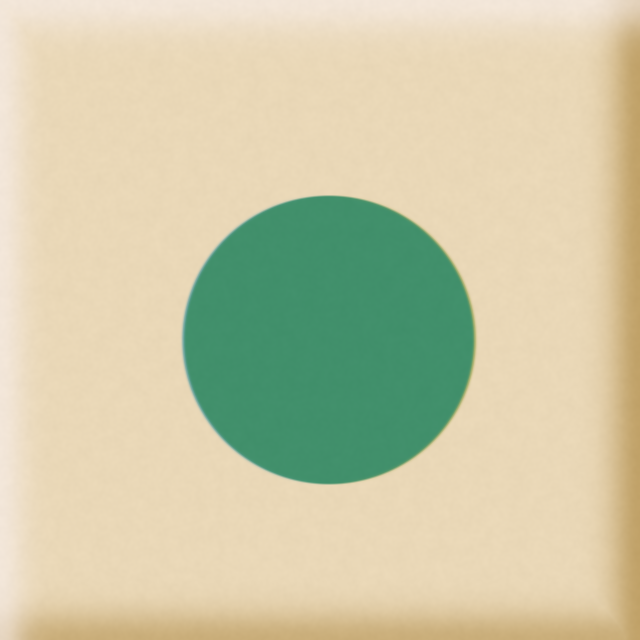
Reproduce this background procedurally as a Shadertoy shader.

```glsl
// A green disc on a cream cushion tile with bevelled edges and fine paper grain.

const vec3 CREAM      = vec3(0.915, 0.845, 0.717);
const vec3 HIGHLIGHT  = vec3(0.950, 0.902, 0.850);
const vec3 SHADOW     = vec3(0.755, 0.635, 0.410);
const vec3 GREEN      = vec3(0.255, 0.563, 0.420);
const vec3 COOL_RIM   = vec3(0.42, 0.65, 0.67);
const vec3 WARM_RIM   = vec3(0.70, 0.69, 0.38);

const vec2  DISC_CENTER  = vec2(0.5143, 0.4688);
const vec2  DISC_RADII   = vec2(0.2279, 0.2253);
const float DISC_SOFT    = 0.0022;
const float RIM_WIDTH    = 0.0028;
const float RIM_STRENGTH = 0.65;

const float LEFT_WIDTH   = 0.040;
const float TOP_WIDTH    = 0.050;
const float RIGHT_WIDTH  = 0.046;
const float BOTTOM_WIDTH = 0.045;
const float BOTTOM_SHADE = 0.78;

const float GRAIN_SCALE    = 85.0;
const float GRAIN_STRENGTH = 0.016;
const float DISC_GRAIN     = 0.6;

// Pseudo-random gradient at a lattice point
vec2 latticeGradient(vec2 cell) {
    vec3 p = fract(cell.xyx * vec3(0.1031, 0.1030, 0.0973));
    p += dot(p, p.yzx + 33.33);
    float angle = 6.2832 * fract((p.x + p.y) * p.z);
    return vec2(cos(angle), sin(angle));
}

float gradientNoise(vec2 p) {
    vec2 cell = floor(p);
    vec2 f = p - cell;
    vec2 blend = f * f * f * (f * (f * 6.0 - 15.0) + 10.0);
    vec2 e = vec2(1.0, 0.0);
    float a = dot(latticeGradient(cell), f);
    float b = dot(latticeGradient(cell + e.xy), f - e.xy);
    float c = dot(latticeGradient(cell + e.yx), f - e.yx);
    float d = dot(latticeGradient(cell + e.xx), f - e.xx);
    return mix(mix(a, b, blend.x), mix(c, d, blend.x), blend.y);
}

// Layered grain, from broad mottling to fine specks
float paperGrain(vec2 uv) {
    float sum = 0.0;
    float weight = 0.5;
    vec2 p = uv * GRAIN_SCALE * 0.4;
    for (int i = 0; i < 3; i++) {
        sum += weight * gradientNoise(p);
        p = mat2(1.6, 1.2, -1.2, 1.6) * p + 17.3;
    }
    return sum;
}

// Smooth falloff from 1 at an edge to 0 inside
float edgeFalloff(float dist, float width) {
    float t = dist / width;
    return exp(-t * t);
}

void mainImage(out vec4 fragColor, in vec2 fragCoord) {
    vec2 uv = fragCoord / iResolution.xy;
    float pixel = 1.0 / min(iResolution.x, iResolution.y);

    // Bevel: light from the upper left, shadow at the lower right
    float light = max(edgeFalloff(uv.x, LEFT_WIDTH),
                      edgeFalloff(1.0 - uv.y, TOP_WIDTH));
    float shade = max(edgeFalloff(1.0 - uv.x, RIGHT_WIDTH),
                      BOTTOM_SHADE * edgeFalloff(uv.y, BOTTOM_WIDTH));
    vec3 color = CREAM + light * (HIGHLIGHT - CREAM)
                       + shade * (1.0 - 0.6 * light) * (SHADOW - CREAM);

    // Disc
    vec2 offset = (uv - DISC_CENTER) / DISC_RADII;
    float dist = (length(offset) - 1.0) * DISC_RADII.x;
    float soft = max(DISC_SOFT, pixel);
    float disc = 1.0 - smoothstep(-soft, soft, dist);
    color = mix(color, GREEN, disc);

    // Coloured fringe: cool on the left rim, warm on the right
    float side = offset.x / max(length(offset), 0.001);
    float rim = edgeFalloff(dist, RIM_WIDTH) * abs(side) * RIM_STRENGTH;
    color = mix(color, side < 0.0 ? COOL_RIM : WARM_RIM, rim);

    // Grain, weaker on the disc
    color += paperGrain(uv) * GRAIN_STRENGTH * mix(1.0, DISC_GRAIN, disc);

    fragColor = vec4(clamp(color, 0.0, 1.0), 1.0);
}
```
